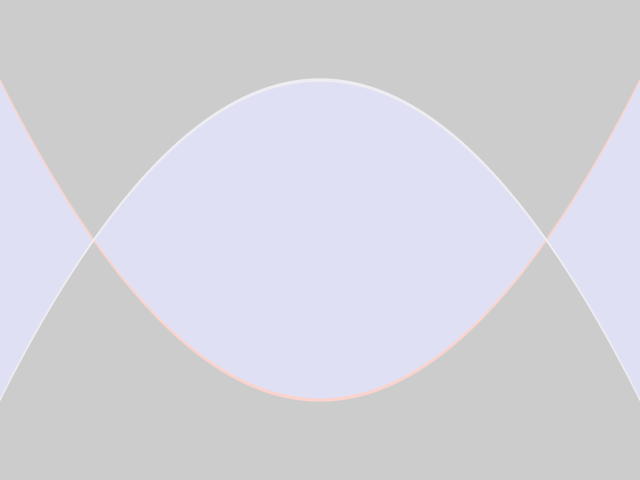
Write a Shadertoy shader that draws this background.

```glsl
#define BACKDROP vec3(0.80, 0.80, 0.80)
#define FILL vec3(0.88, 0.88, 0.957)
#define UPPER_LINE vec3(0.935, 0.935, 0.95)
#define LOWER_LINE vec3(0.98, 0.83, 0.80)
#define APEX 0.5
#define HALF_THICKNESS 0.0052

// Soft step across one pixel; footprint is the pixel size in the units of d
float coverage(float d, float footprint) {
    return clamp(0.5 + d / footprint, 0.0, 1.0);
}

void mainImage(out vec4 fragColor, in vec2 fragCoord) {
    // Centred coordinates: x runs from -1 to 1 across the canvas
    vec2 p = (2.0 * fragCoord - iResolution.xy) / iResolution.x;
    float pixel = 2.0 / iResolution.x;

    // Mirrored parabolas and their vertical offsets
    float curve = APEX - p.x * p.x;
    float upper = p.y - curve;
    float lower = p.y + curve;
    float footprint = pixel * sqrt(1.0 + 4.0 * p.x * p.x);

    // Fill wherever the point lies between the two curves
    float aboveUpper = coverage(upper, footprint);
    float aboveLower = coverage(lower, footprint);
    float between = mix(aboveLower, 1.0 - aboveLower, aboveUpper);
    vec3 color = mix(BACKDROP, FILL, between);

    // Strokes of constant vertical thickness
    color = mix(color, LOWER_LINE, coverage(HALF_THICKNESS - abs(lower), footprint));
    color = mix(color, UPPER_LINE, coverage(HALF_THICKNESS - abs(upper), footprint));

    fragColor = vec4(color, 1.0);
}
```
